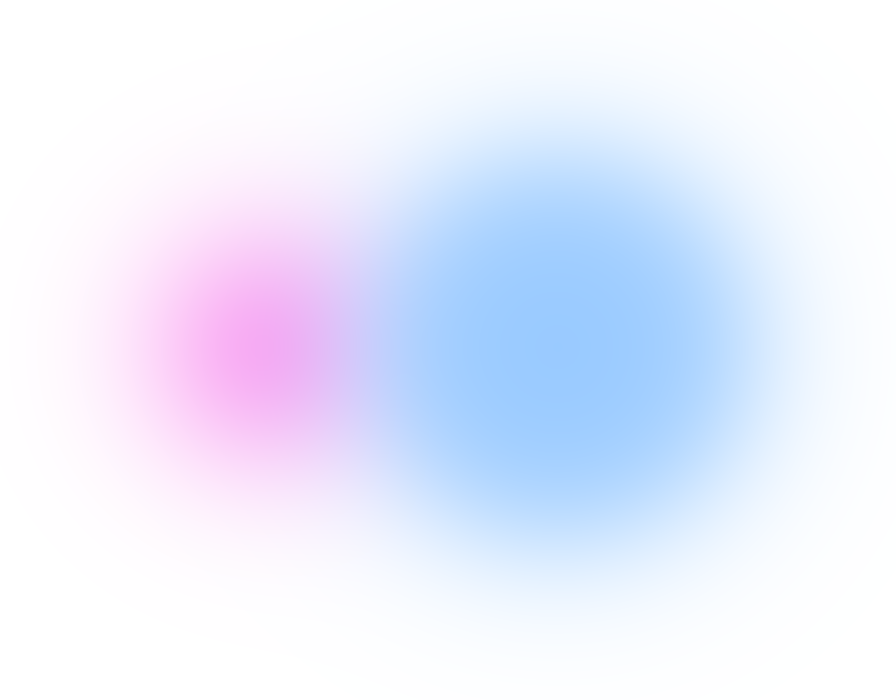
A Shadertoy shader for this background:

```glsl
// Bell-shaped falloff for a small, heavily blurred spot
float softSpot(vec2 p, float spread) {
    return exp(-dot(p, p) / (2.0 * spread * spread));
}

// Blurred disc with a flat core; coverage is one half at the radius
float blurredDisc(vec2 p, float radius, float blur) {
    return 0.5 - 0.5 * tanh(0.8 * (length(p) - radius) / blur);
}

void mainImage(out vec4 fragColor, in vec2 fragCoord) {
    // Centred coordinates, one unit per canvas height
    vec2 p = (fragCoord - 0.5 * iResolution.xy) / iResolution.y;

    vec3 white = vec3(1.0);
    vec3 pink = vec3(0.985, 0.66, 0.95);
    vec3 skyBlue = vec3(0.598, 0.791, 1.0);

    // Pink glow on the left, with the larger blue glow over it
    vec3 color = mix(white, pink, softSpot(p - vec2(-0.257, 0.004), 0.13));
    color = mix(color, skyBlue, blurredDisc(p - vec2(0.157, 0.004), 0.272, 0.092));

    fragColor = vec4(color, 1.0);
}
```
